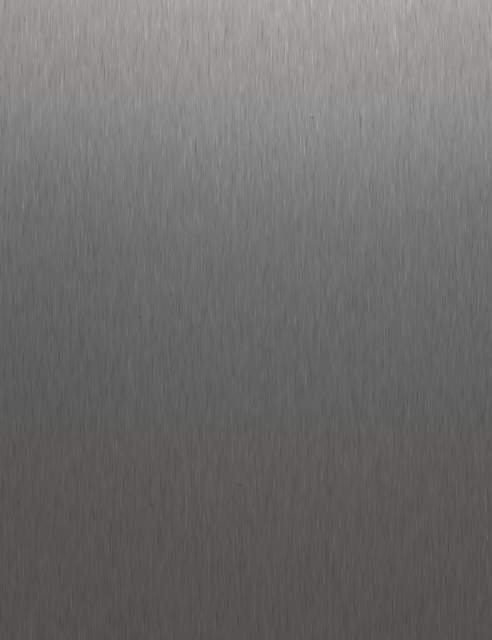
A WebGL 2 fragment shader for this texture:

```glsl
#version 300 es
precision highp float;

#define BASE_LEVEL 0.28
#define GLOW_LEVEL 0.35
#define GLOW_FALLOFF 2.1
#define SHEEN_LEVEL 0.025
#define EDGE_SHADE 0.06
#define GRAIN_CONTRAST 0.078
#define FINE_GRID vec2(490.0, 50.0)
#define LONG_GRID vec2(390.0, 30.0)
#define FLECK_GRID vec2(512.0, 150.0)
#define SPECK_GRID 7.0

uniform vec2 u_resolution;
out vec4 fragColor;

float hash(vec2 p) {
  vec3 q = fract(p.xyx * vec3(0.1031, 0.1030, 0.0973));
  q += dot(q, q.yzx + 33.33);
  return fract((q.x + q.y) * q.z);
}

// Cellular hairlines: each cell holds one soft vertical scratch, light or dark
float hairlines(vec2 p, vec2 grid, float seed) {
  vec2 g = p * grid;
  float column = floor(g.x);
  float sum = 0.0;
  for (int i = -1; i <= 1; i++) {
    float cx = column + float(i);
    float y = g.y + 17.0 * hash(vec2(cx, seed));
    float row = floor(y);
    for (int j = -1; j <= 1; j++) {
      vec2 cell = vec2(cx, row + float(j));
      vec2 jitter = vec2(hash(cell + seed), hash(cell + seed + 57.3));
      vec2 d = vec2(g.x, y) - cell - jitter;
      float halfLength = mix(0.25, 0.65, hash(cell + seed + 91.7));
      float tone = 2.0 * hash(cell + seed + 23.1) - 1.0;
      d /= vec2(0.42, halfLength);
      // Squaring keeps strong scratches sparse
      sum += 1.3 * tone * abs(tone) * exp(-dot(d, d));
    }
  }
  return sum;
}

// Sparse tiny pits
float specks(vec2 p) {
  vec2 cell = floor(p * SPECK_GRID);
  vec2 center = 0.2 + 0.6 * vec2(hash(cell + 3.7), hash(cell + 8.1));
  float d = length(fract(p * SPECK_GRID) - center) / SPECK_GRID;
  float present = step(0.92, hash(cell + 41.0));
  return present * (1.0 - smoothstep(0.0008, 0.0028, d));
}

// Broad reflected light, falling off from the top and dimmer at the sides
float lighting(vec2 uv) {
  float t = 1.0 - uv.y;
  t += 0.012 * sin(uv.x * 5.0 + 1.0);
  float sheen = (t - 0.16) / 0.11;
  float light = BASE_LEVEL + GLOW_LEVEL * exp(-GLOW_FALLOFF * t);
  light += SHEEN_LEVEL * exp(-sheen * sheen);
  float left = 1.0 - smoothstep(-0.1, 0.5, uv.x);
  float right = smoothstep(0.75, 1.1, uv.x);
  float side = left + 0.3 * right - 0.2;
  return light * (1.0 - EDGE_SHADE * side * smoothstep(-0.2, 0.5, uv.y));
}

void main() {
  vec2 uv = gl_FragCoord.xy / u_resolution;
  vec2 p = gl_FragCoord.xy / u_resolution.y;

  // Brushed grain: fine scratches, longer strokes and short flecks
  float grain = hairlines(p, FINE_GRID, 5.0);
  grain += 0.5 * hairlines(p, LONG_GRID, 131.0);
  grain += 0.4 * hairlines(p, FLECK_GRID, 277.0);

  float level = lighting(uv) * (1.0 + GRAIN_CONTRAST * grain);
  level *= 1.0 - 0.2 * specks(p);

  // Warm at both ends, faintly cool in the middle
  float cool = smoothstep(0.15, 0.6, uv.y) * (1.0 - smoothstep(0.7, 1.0, uv.y));
  vec3 tint = mix(vec3(1.012, 1.0, 0.98), vec3(0.998, 0.997, 1.008), cool);
  fragColor = vec4(clamp(level * tint, 0.0, 1.0), 1.0);
}
```
